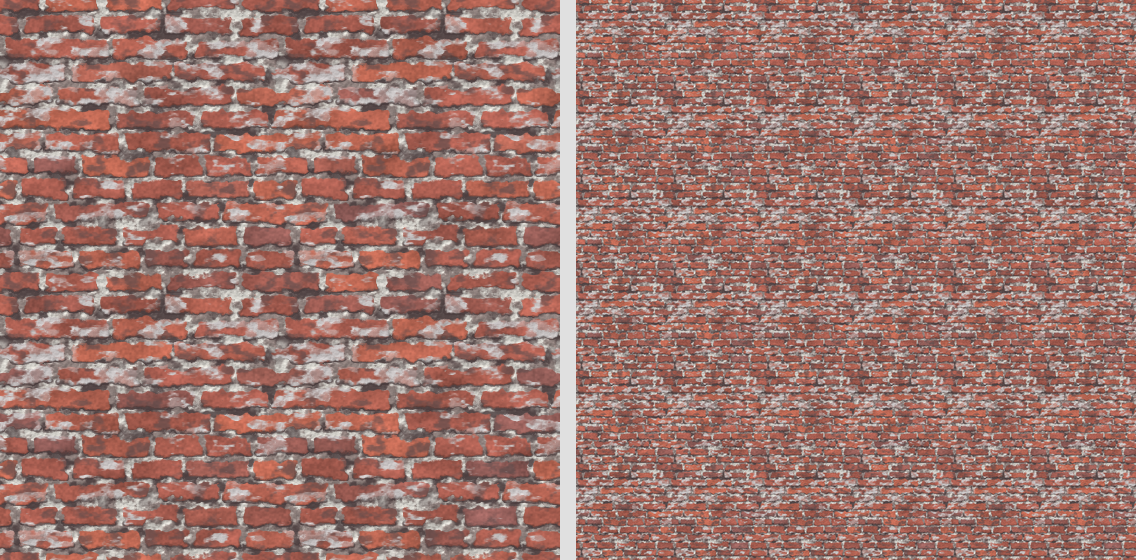
Left: one tile. Right: repeated 3 by 3.
A three.js fragment shader for this texture:

```glsl
// Weathered red brick wall with uneven courses, crumbling mortar and white salt stains.
varying vec2 vUv;

const float BLOCKS = 2.0;      // layout blocks across and down
const float COURSES = 12.0;    // brick courses in one block
const float COURSE_SHIFT = 0.41;
const float JOINT_JITTER = 0.36;
const float BED_WARP = 0.30;
const float EDGE_WEAR = 0.34;
const float EDGE_SOFT = 0.045;
const float CORNER = 0.10;
const vec2 LIGHT_STEP = vec2(0.003, 0.005);

const vec3 BRICK_ORANGE = vec3(0.735, 0.405, 0.325);
const vec3 BRICK_RED = vec3(0.655, 0.365, 0.315);
const vec3 BRICK_DULL = vec3(0.535, 0.355, 0.345);
const vec3 SOOT = vec3(0.37, 0.30, 0.30);
const vec3 SALT = vec3(0.77, 0.75, 0.75);
const vec3 MORTAR_GREY = vec3(0.55, 0.495, 0.48);
const vec3 MORTAR_PALE = vec3(0.80, 0.79, 0.765);
const vec3 CREVICE = vec3(0.27, 0.215, 0.22);

float hash(vec2 p) {
  vec3 q = fract(p.xyx * 0.1031);
  q += dot(q, q.yzx + 33.33);
  return fract((q.x + q.y) * q.z);
}

// Value noise that wraps after a whole number of cells.
float noise(vec2 t, vec2 cells) {
  vec2 p = t * cells, i = floor(p), f = fract(p);
  f = f * f * (3.0 - 2.0 * f);
  vec2 a = mod(i, cells), b = mod(i + 1.0, cells), seed = cells.yx * 1.7;
  return mix(mix(hash(a + seed), hash(vec2(b.x, a.y) + seed), f.x),
             mix(hash(vec2(a.x, b.y) + seed), hash(b + seed), f.x), f.y);
}

float fbm(vec2 t, vec2 cells) {
  float sum = 0.0, weight = 0.5;
  for (int i = 0; i < 4; i++) {
    sum += weight * noise(t, cells);
    cells *= 2.0;
    weight *= 0.5;
  }
  return sum / 0.9375;
}

// Bricks per block and bond offset of each course.
float brickCount(float row) {
  if (row < 2.0) return 4.0;
  return (row < 7.0 || row == 9.0) ? 3.0 : 5.0;
}

float bondOffset(float row) {
  vec4 group = row < 4.0 ? vec4(0.5, 0.28, 0.04, 0.75)
             : row < 8.0 ? vec4(0.51, 0.05, 0.41, 0.58)
                         : vec4(0.40, 0.55, 0.20, 0.40);
  return dot(group, vec4(equal(vec4(mod(row, 4.0)), vec4(0.0, 1.0, 2.0, 3.0))));
}

float joint(float k, float count, float row) {
  return k + (hash(vec2(mod(k, count) + 7.0, row + 3.0)) - 0.5) * JOINT_JITTER;
}

void main() {
  // Block coordinates, running downwards.
  vec2 wall = vec2(vUv.x, 1.0 - vUv.y) * BLOCKS;
  vec2 block = floor(wall), t = fract(wall);
  vec2 warp = vec2(fbm(t, vec2(9.0)), fbm(t, vec2(5.0, 8.0))) - 0.5;
  vec2 p = t * COURSES + BED_WARP * warp + vec2(0.0, COURSE_SHIFT);

  // Find the course and the brick between two jittered joints.
  float course = floor(p.y), row = mod(course, COURSES);
  float count = brickCount(row), pitch = COURSES / count;
  float x = p.x / pitch - bondOffset(row), k = floor(x);
  if (x < joint(k, count, row)) k -= 1.0;
  else if (x > joint(k + 1.0, count, row)) k += 1.0;
  float left = joint(k, count, row), right = joint(k + 1.0, count, row);
  vec2 id = vec2(mod(k, count), row);
  vec2 wallId = vec2(mod(k + block.x * count, count * BLOCKS),
                     mod(course + block.y * COURSES, COURSES * BLOCKS));
  float shape = hash(id + 19.0), tone = hash(id + 41.0);
  float own = hash(wallId + 73.0);

  // Worn brick outline, in course heights.
  vec2 c = vec2((x - 0.5 * (left + right)) * pitch, fract(p.y) - 0.5);
  c.y += c.x * (shape - 0.5) * 0.05 + (tone - 0.5) * 0.05;
  vec2 halfSize = vec2(0.5 * (right - left) * pitch - 0.09 - 0.09 * tone, 0.405 - 0.06 * shape);
  vec2 q = abs(c) - halfSize + CORNER;
  float d = length(max(q, 0.0)) + min(max(q.x, q.y), 0.0) - CORNER;
  float chips = fbm(t, vec2(34.0, 40.0)) - 0.5;
  float bites = smoothstep(0.58, 0.78, fbm(t, vec2(11.0, 13.0)));
  d += chips * EDGE_WEAR + bites * 0.16;
  float brick = 1.0 - smoothstep(-EDGE_SOFT, EDGE_SOFT, d);

  // Shared surface detail.
  float grain = noise(t, vec2(118.0)) - 0.5;
  float rough = fbm(t, vec2(30.0, 36.0));
  float relief = rough - fbm(t + LIGHT_STEP, vec2(30.0, 36.0));
  float cloud = fbm(vUv, vec2(16.0, 22.0));

  // Fired clay, soot and salt.
  vec3 clay = mix(BRICK_ORANGE, BRICK_RED, smoothstep(0.1, 0.6, mix(tone, own, 0.35)));
  clay = mix(clay, BRICK_DULL, smoothstep(0.6, 0.95, mix(shape, own, 0.4)));
  clay *= 1.0 + 0.5 * (cloud - 0.5) + 0.16 * grain + 0.3 * relief;
  clay = mix(clay, SOOT, 0.65 * smoothstep(0.55, 0.74, fbm(t, vec2(17.0, 25.0))));
  float salty = (count < 4.0 ? 0.13 : 0.0) + 0.16 * (hash(id + 57.0) - 0.5) + 0.05 * (own - 0.5);
  float salt = smoothstep(0.60, 0.72, fbm(t, vec2(13.0, 27.0)) + salty - 0.05 * abs(c.y));
  clay = mix(clay, SALT + 0.5 * relief, salt * (0.5 + 0.5 * smoothstep(0.35, 0.6, rough)));
  clay *= 1.0 - 0.22 * smoothstep(-0.10, 0.0, d) * smoothstep(-0.1, 0.3, c.y);

  // Lumpy mortar with shadow under each brick and open cracks.
  vec3 mortar = mix(MORTAR_GREY, MORTAR_PALE, smoothstep(0.38, 0.66, rough + 0.1 * bites));
  mortar *= 1.0 + 0.9 * relief + 0.14 * grain;
  float under = smoothstep(0.12, 0.32, c.y) * (1.0 - smoothstep(0.02, 0.13, d));
  float crack = smoothstep(0.50, 0.66, fbm(t, vec2(19.0, 23.0)));
  mortar = mix(mortar, CREVICE, clamp(0.75 * under + 0.8 * crack, 0.0, 0.9) * (1.0 - 0.6 * bites));

  gl_FragColor = vec4(clamp(mix(mortar, clay, brick), 0.0, 1.0), 1.0);
}
```
